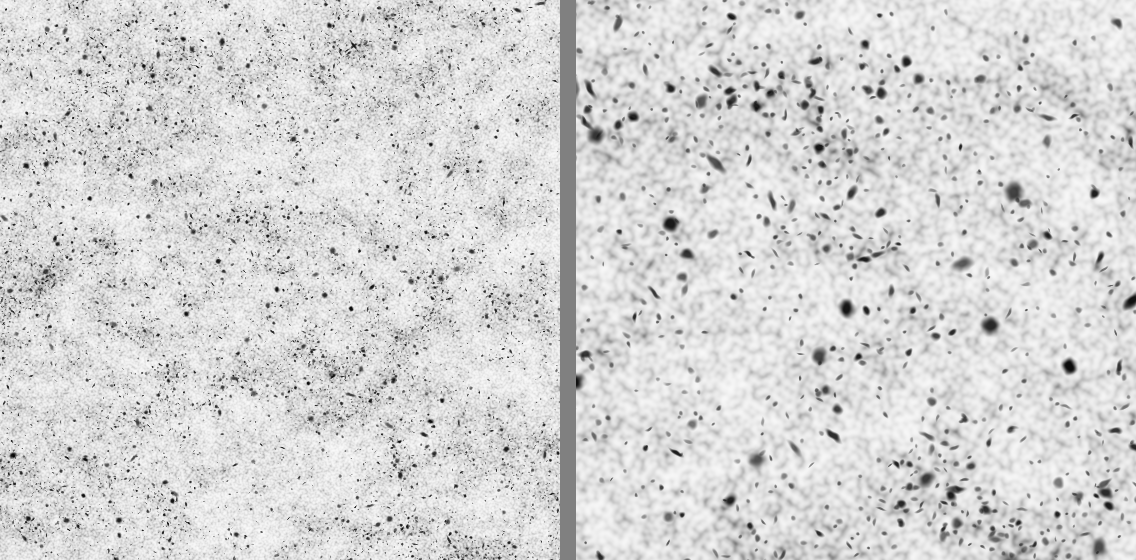
Left, the full canvas; right, a detail of the centre.
Write a Shadertoy shader that draws this texture.

```glsl
// Pale, weathered paper covered in dark specks and faint grey smudges.
// Cloud, smudge and grain noise add up in log space to a skewed grey tone;
// three sizes of soft, ragged dots then gather where the smudges are dense.

vec4 hash4(vec2 p) {
    vec4 q = fract(p.xyxy * vec4(0.1031, 0.1030, 0.0973, 0.1099));
    q += dot(q, q.wzxy + 33.33);
    return fract((q.xxyz + q.yzzw) * q.zywx);
}

float cornerSlope(vec2 cell, vec2 offset) {
    float angle = 6.2832 * hash4(cell + 71.0).x;
    return dot(vec2(cos(angle), sin(angle)), offset);
}

float gradientNoise(vec2 p) {
    vec2 i = floor(p), f = p - i;
    vec2 u = f * f * f * (f * (f * 6.0 - 15.0) + 10.0);
    vec2 e = vec2(1.0, 0.0);
    return mix(mix(cornerSlope(i, f), cornerSlope(i + e, f - e), u.x),
               mix(cornerSlope(i + e.yx, f - e.yx), cornerSlope(i + 1.0, f - 1.0), u.x), u.y);
}

// Log density of dirt: broad patches plus small clusters
float dirt(vec2 p) {
    return 2.2 * gradientNoise(p * vec2(4.0, 5.5) + 3.7)
         + 2.6 * gradientNoise(p * vec2(17.0, 20.0) + 31.3);
}

// Wide clouds, drawn out sideways
float clouds(vec2 p) {
    float sum = 0.0, weight = 0.6;
    vec2 q = p * vec2(5.0, 9.0) + 11.0;
    for (int i = 0; i < 4; i++) {
        sum += weight * gradientNoise(q);
        q = mat2(1.9, 0.5, -0.5, 1.9) * q + 17.3;
        weight *= 0.75;
    }
    return sum;
}

// Fine paper grain on turned grids
float grain(vec2 p) {
    vec2 q = mat2(0.82, 0.57, -0.57, 0.82) * p;
    return 1.35 * gradientNoise(q * 233.0)
         + 0.9 * gradientNoise(q.yx * 113.0 + 5.0)
         + 0.6 * gradientNoise(p * 53.0 + 9.0);
}

// Light left over after one layer of scattered specks
float specks(vec2 p, float cells, float share, float darkness, float pixel) {
    float light = 1.0;
    vec2 home = floor(p * cells);
    for (int y = -1; y <= 1; y++)
    for (int x = -1; x <= 1; x++) {
        vec2 cell = home + vec2(x, y);
        vec4 place = hash4(cell + cells);
        vec2 center = (cell + place.xy) / cells;
        if (place.z > share * exp(dirt(center))) continue;

        // Turned and slightly stretched dot
        vec4 look = hash4(cell + cells + 191.0);
        float angle = 6.2832 * look.x;
        float stretch = 1.0 + 0.9 * look.y * look.y * look.y;
        vec2 d = mat2(cos(angle), sin(angle), -sin(angle), cos(angle)) * (p - center);
        float dist = length(d * vec2(1.0 / stretch, stretch));

        float radius = 0.18 / cells * mix(0.55, 1.15, look.z);
        float edge = max(0.6 * radius, 0.5 * pixel);
        float cover = 1.0 - smoothstep(radius - edge, radius + edge, dist);
        light *= 1.0 - cover * darkness * mix(0.55, 1.0, look.w);
    }
    return light;
}

void mainImage(out vec4 fragColor, in vec2 fragCoord) {
    vec2 uv = fragCoord / iResolution.y;
    float pixel = 1.0 / iResolution.y;

    // Paper tone
    float logTone = 0.25 * dirt(uv) + 0.8 * clouds(uv) + grain(uv);
    float grey = 1.0 - min(0.118 * exp(logTone), 0.8);

    // Specks with ragged outlines, from large and black to tiny and faint
    vec2 ragged = uv + 0.0014 * vec2(gradientNoise(uv * 190.0 + 41.0),
                                     gradientNoise(uv * 190.0 + 87.0));
    grey *= specks(ragged, 42.0, 0.08, 0.95, pixel);
    grey *= specks(ragged, 74.0, 0.17, 0.88, pixel);
    grey *= specks(ragged, 129.0, 0.26, 0.60, pixel);

    fragColor = vec4(vec3(grey), 1.0);
}
```
